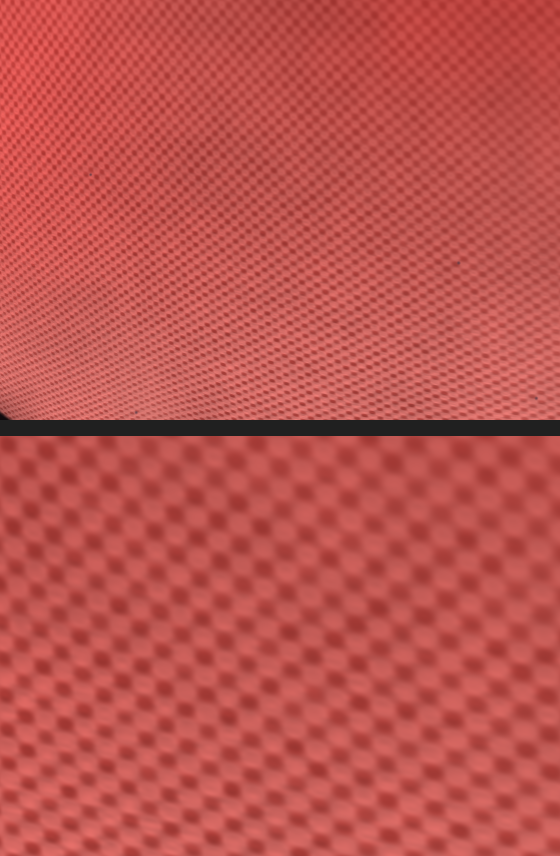
Top, the full canvas; bottom, a detail of the centre.
Give the GLSL for this texture, as a Shadertoy shader.

```glsl
const float TAU = 6.2831853;

// Weave: repeats per canvas height, far from and added near the left/bottom
const vec2 MESH_FREQ = vec2(20.0, 20.0);
const vec2 MESH_SQUEEZE = vec2(26.5, 36.0);
const vec2 SQUEEZE_REACH = vec2(0.60, 0.50);
const float CORNER_SQUEEZE = 3.5;
const float ROW_SLOPE = 0.13;
const float LEFT_DROOP = 0.18;
const float DROOP_REACH = 0.40;

// Colours
const vec3 THREAD_DULL = vec3(0.765, 0.358, 0.338);
const vec3 THREAD_GLOW = vec3(0.890, 0.360, 0.345);
const vec3 THREAD_RED = vec3(0.765, 0.285, 0.268);
const vec3 THREAD_PINK = vec3(0.825, 0.435, 0.415);
const vec3 HOLE_TINT = vec3(0.825, 0.620, 0.600);
const vec3 LINT = vec3(0.34, 0.22, 0.27);
const vec3 BACKDROP = vec3(0.07, 0.04, 0.05);

// Wear and finish
const float RELIEF = 0.18;
const float FIBRE = 0.09;
const float MOTTLE = 0.07;
const int LINT_COUNT = 4;
const float LINT_SIZE = 0.0055;

float hash(vec2 p) {
    vec3 q = fract(vec3(p.xyx) * 0.1031);
    q += dot(q, q.yzx + 33.33);
    return fract((q.x + q.y) * q.z);
}

float noise(vec2 p) {
    vec2 i = floor(p), f = fract(p);
    f = f * f * (3.0 - 2.0 * f);
    float low = mix(hash(i), hash(i + vec2(1, 0)), f.x);
    float high = mix(hash(i + vec2(0, 1)), hash(i + vec2(1, 1)), f.x);
    return mix(low, high, f.y);
}

// Mesh coordinates: the repeat shrinks smoothly toward the left and bottom
vec2 drape(vec2 p) {
    float fold = exp(-pow((p.x - 0.40) / 0.13, 2.0)) * exp(-p.y / 0.14);
    vec2 q = p;
    q.x += 0.05 * p.y;
    q.y += ROW_SLOPE * p.x - LEFT_DROOP * exp(-p.x / DROOP_REACH) * (1.0 - p.y);
    q.y -= 0.018 * fold;
    q += 0.005 * (vec2(noise(p * 6.0), noise(p * 6.0 + 31.0)) - 0.5);
    vec2 m = MESH_FREQ * q - MESH_SQUEEZE * SQUEEZE_REACH * exp(-q / SQUEEZE_REACH);
    m.x -= CORNER_SQUEEZE * exp(-p.x / 0.25 - p.y / 0.4);
    return m;
}

// Staggered holes: 1 at each hole centre, 0 on the knots between
float holeField(vec2 m) {
    return 0.5 + 0.5 * cos(TAU * m.x) * cos(TAU * m.y);
}

// Thread colour as the light falls across the cloth
vec3 threadColour(vec2 p) {
    float glow = (1.0 - smoothstep(0.0, 0.65, p.x)) * smoothstep(0.1, 0.8, p.y);
    float red = smoothstep(0.5, 1.05, p.y) * smoothstep(0.2, 1.2, p.x);
    float pink = 1.0 - smoothstep(0.0, 0.55, p.y);
    vec3 c = mix(THREAD_DULL, THREAD_PINK, pink);
    c = mix(c, THREAD_RED, red);
    return mix(c, THREAD_GLOW, glow);
}

void mainImage(out vec4 fragColor, in vec2 fragCoord) {
    vec2 p = fragCoord / iResolution.y;
    float aspect = iResolution.x / iResolution.y;
    float pixel = 1.0 / iResolution.y;
    vec2 mesh = drape(p);

    // Focus is sharpest low down and fades toward the upper right
    float focus = 1.0 - smoothstep(0.2, 1.1, 0.8 * p.y + 0.35 * p.x);

    // Holes vary a little in size and depth
    float field = holeField(mesh);
    float vary = noise(mesh * 2.0 + 7.0) - 0.5;
    float hole = smoothstep(mix(0.0, 0.42, focus), mix(1.1, 0.98, focus),
                            field + 0.12 * vary);
    float depth = mix(0.76, 1.05, focus) + 0.25 * vary;
    depth *= mix(0.75, 1.0, smoothstep(0.05, 0.6, p.x + 0.5 * p.y));
    depth *= 1.0 - 0.25 * smoothstep(0.9, 1.35, p.x);
    vec3 colour = threadColour(p);
    colour *= mix(vec3(1), HOLE_TINT, hole * depth);

    // Raised thread edges, fibres and broad mottling
    float lit = holeField(mesh + vec2(0.06, -0.14)) - field;
    colour *= 1.0 + RELIEF * lit * focus;
    float fibre = noise(mesh * vec2(4.0, 7.0)) - 0.5;
    colour *= 1.0 + FIBRE * fibre * (0.2 + focus);
    colour *= 1.0 + MOTTLE * (noise(p * 5.0) + 0.6 * noise(p * 17.0) - 0.8);

    // Pale crest and shaded side of the lower fold
    float low = exp(-p.y / 0.13);
    float crest = exp(-pow((p.x - 0.36 + 0.35 * p.y) / 0.07, 2.0));
    float hollow = exp(-pow((p.x - 0.48 + 0.25 * p.y) / 0.06, 2.0));
    colour = mix(colour, vec3(0.79, 0.47, 0.44), 0.35 * crest * low);
    colour *= 1.0 - 0.08 * hollow * low;

    // Scattered lint
    for (int i = 0; i < LINT_COUNT; i++) {
        float k = float(i);
        vec2 at = vec2(hash(vec2(k, 3.7)) * aspect, 0.65 * hash(vec2(k, 9.2)));
        float radius = LINT_SIZE * (0.5 + 0.5 * hash(vec2(k, 15.4)));
        float speck = 1.0 - smoothstep(0.0, radius + pixel, length(p - at));
        colour = mix(colour, LINT, 0.75 * speck);
    }

    // Dark gap beyond the cloth at the lower left corner
    float edge = p.x * 0.75 + p.y;
    colour *= mix(0.82, 1.0, smoothstep(0.0, 0.11, edge));
    colour = mix(BACKDROP, colour, smoothstep(0.012, 0.024 + pixel, edge));

    fragColor = vec4(colour, 1.0);
}
```
